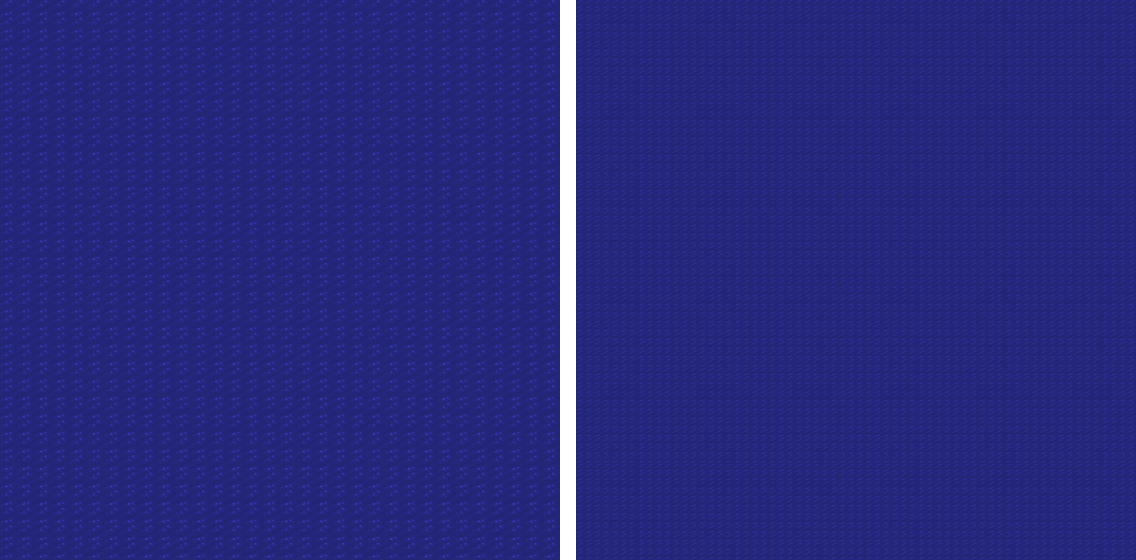
Left, the tile; right, the same tile 2 across and 2 down.
A three.js fragment shader for this texture:

```glsl
// Dark blue woven cloth: a square grid of cells, each holding two slanted
// pairs of bright stitches with fainter flecks beside them, laid over soft
// diagonal bands. Wrapped distances and cell hashes keep it seamless.

#define REPEATS 32.0
#define BASE_COLOR vec3(0.135, 0.143, 0.458)
#define STITCH_COLOR vec3(0.212, 0.222, 0.725)
#define STITCH_SIZE vec2(0.068, 0.055)
#define FLECK_SIZE vec2(0.075, 0.045)
#define FLECK_OFFSET vec2(-0.24, -0.05)
#define FLECK_LEVEL 0.27
#define BAND_LEVEL 0.12
#define WEAR 0.06

varying vec2 vUv;

const float TAU = 6.2831853;

float hash(vec2 cell) {
  vec3 q = fract(vec3(cell.xyx) * 0.1031);
  q += dot(q, q.yzx + 33.33);
  return fract((q.x + q.y) * q.z);
}

// Small oval spot repeated once per cell, with a little wear in each repeat
float spot(vec2 p, vec2 center, vec2 size, float seed) {
  vec2 shifted = p - center + 0.5;
  vec2 cell = mod(floor(shifted), REPEATS);
  vec2 d = fract(shifted) - 0.5;
  d.y -= d.x * 0.2;
  d /= size;
  float wear = 1.0 - WEAR * hash(cell + seed * 37.0);
  return exp(-dot(d, d)) * wear;
}

void main() {
  vec2 p = vUv * REPEATS;

  // Diagonal bands: two per cell in height, rising half a cell per column
  float wave = 0.5 + 0.5 * cos(TAU * (2.0 * p.y - p.x - 0.05));
  float grain = 0.5 + 0.5 * sin(TAU * (3.0 * p.x + p.y)) * sin(TAU * (4.0 * p.y - p.x));
  float level = BAND_LEVEL * wave * mix(0.5, 1.0, grain);

  // Two stitch pairs per cell: a shallow lower one and a steep upper one
  for (int i = 0; i < 4; i++) {
    float k = float(i);
    float side = mod(k, 2.0);
    float row = floor(k * 0.5);
    vec2 center = vec2(0.36 + 0.24 * side, 0.20 + 0.53 * row);
    center.y += side * mix(0.06, 0.20, row);
    float strength = mix(1.0, 0.75, abs(side - row));
    level += strength * spot(p, center, STITCH_SIZE, k);
    level += FLECK_LEVEL * spot(p, center + FLECK_OFFSET, FLECK_SIZE, k + 4.0);
    level += FLECK_LEVEL * spot(p, center + vec2(0.12, -0.09), FLECK_SIZE, k + 8.0);
  }

  vec3 color = mix(BASE_COLOR, STITCH_COLOR, clamp(level, 0.0, 1.0));
  gl_FragColor = vec4(color, 1.0);
}
```
